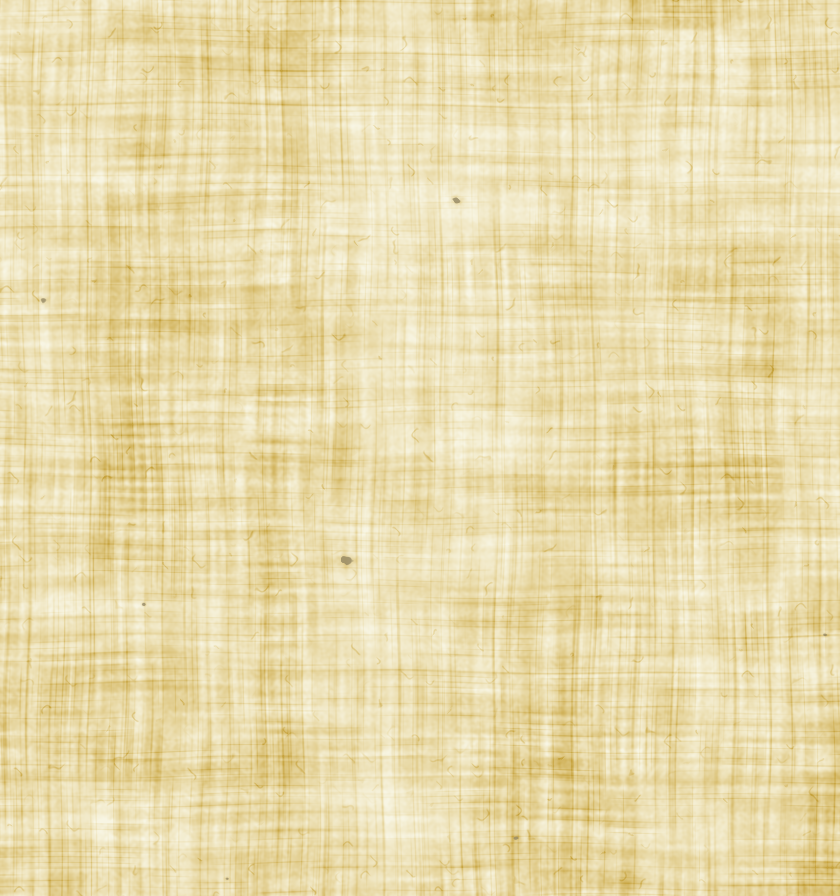
Reproduce this texture procedurally as a Shadertoy shader.

```glsl
// Pale papyrus sheet: crossed plant fibres, stains, curled hairs and dark flecks.
#define BASE_COLOR vec3(0.913, 0.853, 0.656)
#define TONE_SLOPE vec3(0.029, 0.050, 0.103)
#define FLECK_COLOR vec3(0.56, 0.51, 0.37)
#define TONE_BIAS 0.32
#define BROAD_GAIN 0.5
#define MEDIUM_GAIN 0.5
#define FINE_GAIN 1.1
#define THREAD_DENSITY 46.0
#define WEAVE_DENSITY 155.0
#define HAIR_CELLS 34.0
#define FLECK_CELLS 4.0
#define WARP 0.0022

float hash(vec2 p) {
    vec3 q = fract(p.xyx * vec3(0.1031, 0.1030, 0.0973));
    q += dot(q, q.yzx + 33.33);
    return fract((q.x + q.y) * q.z);
}

vec2 hash2(vec2 p) {
    return vec2(hash(p + 17.3), hash(p + 61.7));
}

// Smooth lattice noise in -1..1; stretched coordinates turn it into fibres.
float fibreNoise(vec2 p) {
    vec2 cell = floor(p), f = fract(p);
    f = f * f * (3.0 - 2.0 * f);
    float low = mix(hash(cell), hash(cell + vec2(1, 0)), f.x);
    float high = mix(hash(cell + vec2(0, 1)), hash(cell + vec2(1, 1)), f.x);
    return 2.0 * mix(low, high, f.y) - 1.0;
}

// Broad, medium and fine streaks; x runs across the fibres, y along them.
vec3 streaks(vec2 p) {
    return vec3(fibreNoise(p * vec2(13.0, 1.7)),
                fibreNoise(p * vec2(44.0, 4.5) + 31.0),
                fibreNoise(p * vec2(165.0, 13.0) + 57.0));
}

// Thin broken lines, at most one in each strip; denser lines break more often.
float threads(vec2 p, float density) {
    float across = p.x * density, id = floor(across);
    float centre = mix(0.4, 0.6, hash(vec2(id, 5.0)));
    float width = mix(0.03, 0.11, hash(vec2(id, 9.0)));
    float line = 1.0 - smoothstep(0.0, width + density / iResolution.y,
                                  abs(fract(across) - centre));
    return line * smoothstep(-0.1, 0.7, fibreNoise(vec2(id * 3.0, p.y * density * 0.1)));
}

// Short curled hairs: partial rings scattered over a cellular grid.
float hairs(vec2 p) {
    float px = HAIR_CELLS / iResolution.y, ink = 0.0;
    vec2 q = p * HAIR_CELLS, cell = floor(q);
    for (int j = -1; j <= 1; j++)
    for (int i = -1; i <= 1; i++) {
        vec2 id = cell + vec2(i, j);
        vec2 d = q - id - hash2(id);
        d += 0.05 * sin(d.yx * 13.0 + 6.3 * hash(id));
        float angle = 6.2832 * hash(id + 4.1);
        float radius = mix(0.06, 0.32, hash(id + 8.6));
        float ring = 1.0 - smoothstep(0.0, 0.03 + px, abs(length(d) - radius));
        float facing = dot(d, vec2(cos(angle), sin(angle))) / (length(d) + 0.001);
        ink = max(ink, ring * smoothstep(0.3, 0.7, facing)
                            * smoothstep(0.3, 1.0, hash(id + 2.9)));
    }
    return ink;
}

// Rare flecks: x is the dark core, y the tan stain around it.
vec2 flecks(vec2 p) {
    float px = FLECK_CELLS / iResolution.y;
    vec2 q = p * FLECK_CELLS, cell = floor(q), ink = vec2(0);
    for (int j = -1; j <= 1; j++)
    for (int i = -1; i <= 1; i++) {
        vec2 id = cell + vec2(i, j);
        vec2 d = q - id - hash2(id + 40.0);
        d = vec2(d.x + 0.5 * d.y, 1.4 * d.y - 0.3 * d.x);
        float size = mix(0.007, 0.026, pow(hash(id + 73.0), 2.5));
        float edge = length(d) + 0.6 * size * fibreNoise(p * 230.0);
        float present = step(0.45, hash(id + 25.0));
        ink.x = max(ink.x, present * (1.0 - smoothstep(size - px, size + px, edge)));
        ink.y = max(ink.y, present * (1.0 - smoothstep(size, 3.0 * size, edge)));
    }
    return ink;
}

void mainImage(out vec4 fragColor, in vec2 fragCoord) {
    vec2 p = fragCoord / iResolution.y;

    // Layered sines bend the fibres gently.
    vec2 bend = sin(p.yx * vec2(9.0, 7.0) + p * 11.0)
              + 0.5 * sin(p.yx * vec2(27.0, 23.0) + p * 19.0 + 2.0);
    vec2 upright = p + WARP * vec2(bend.x, 0.0);
    vec2 level = p.yx + WARP * vec2(bend.y, 0.0) + vec2(3.0, 7.0);

    // Soft bands, stains and one pale vertical strip.
    vec3 v = streaks(upright), h = streaks(level);
    vec2 turned = mat2(0.8, 0.6, -0.6, 0.8) * p + 9.0;
    float stain = 0.8 * fibreNoise(turned * 6.0) + 0.8 * fibreNoise(turned * 21.0);
    float strip = (p.x - 0.44) / 0.05;
    float broad = BROAD_GAIN * (0.9 * v.x + 0.8 * h.x + 0.8 * stain
                                + 1.1 * exp(-strip * strip));

    // Fine fibres and grain show more strongly in darker areas.
    float fine = 0.85 * (v.z + h.z) + 0.4 * fibreNoise(turned * 280.0);
    float detail = MEDIUM_GAIN * (v.y + h.y) + FINE_GAIN * fine;
    detail -= 1.0 * threads(upright + 0.61, WEAVE_DENSITY);
    detail -= 1.0 * threads(level + 0.23, WEAVE_DENSITY);
    float tone = broad + detail * clamp(1.0 - 0.35 * broad, 0.7, 1.4);

    // Darker threads, hairs and flecks lie on top.
    tone -= 1.6 * threads(upright, THREAD_DENSITY);
    tone -= 0.9 * threads(upright + 0.37, THREAD_DENSITY * 2.0);
    tone -= 0.9 * threads(level, THREAD_DENSITY * 1.1);
    tone -= 1.8 * hairs(p);
    vec2 fleck = flecks(p);
    tone = clamp(tone + TONE_BIAS - 1.1 * fleck.y, -3.8, 2.4);

    vec3 color = BASE_COLOR + tone * TONE_SLOPE - 0.002 * tone * tone;
    color = mix(color, FLECK_COLOR, 0.75 * fleck.x);
    fragColor = vec4(clamp(color, 0.0, 1.0), 1.0);
}
```
